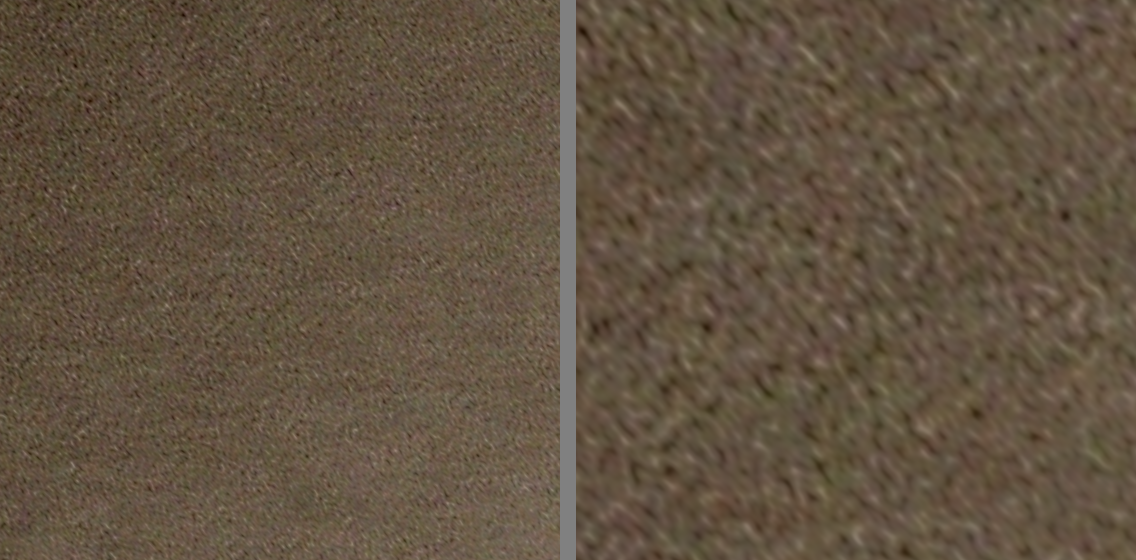
Left, the full canvas; right, a detail of the centre.
Reproduce this texture procedurally as a three.js fragment shader.

```glsl
// Draws a dim brown grainy surface with slanted flecks, faint colour blotches and soft bands.
varying vec2 vUv;

const float TAU = 6.2831853;
const vec3 BROWN = vec3(0.383, 0.323, 0.253);
const vec3 GREEN_TINT = vec3(-0.6, 0.6, -0.3);
const vec3 YELLOW_TINT = vec3(0.3, 0.15, -1.0);

float hash(vec2 p) {
  vec3 q = fract(vec3(p.xyx) * 0.1031);
  q += dot(q, q.yzx + 33.33);
  return fract((q.x + q.y) * q.z);
}

// Dot product of a random unit gradient at a lattice corner with the offset.
float cornerSlope(vec2 cell, vec2 offset) {
  float angle = TAU * hash(cell);
  return dot(vec2(cos(angle), sin(angle)), offset);
}

// Signed gradient noise, centred on zero.
float noise(vec2 p, float seed) {
  vec2 cell = floor(p);
  vec2 f = p - cell;
  vec2 w = f * f * f * (f * (f * 6.0 - 15.0) + 10.0);
  cell += seed;
  vec2 e = vec2(1.0, 0.0);
  float low = mix(cornerSlope(cell, f), cornerSlope(cell + e, f - e), w.x);
  float high = mix(cornerSlope(cell + e.yx, f - e.yx), cornerSlope(cell + 1.0, f - 1.0), w.x);
  return mix(low, high, w.y);
}

// Noise stretched along a direction; size gives the cell across and along it.
float fleckNoise(vec2 p, float angle, vec2 size, float seed) {
  vec2 along = vec2(cos(angle), sin(angle));
  vec2 across = vec2(-along.y, along.x);
  return noise(vec2(dot(p, across), dot(p, along)) / size, seed);
}

// Two sizes of flecks falling to the right; strong ones stand out from a calm ground.
float grain(vec2 p) {
  float coarse = fleckNoise(p, -0.95, vec2(0.0072, 0.0135), 203.0);
  float fine = fleckNoise(p, -0.78, vec2(0.0050, 0.0088), 417.0);
  float g = 0.8 * coarse + 0.7 * fine;
  return g * (0.62 + 1.1 * abs(g));
}

// Blotches of tint at three scales.
float blotches(vec2 p, float seed) {
  float broad = noise(p * 13.0, seed);
  float middle = noise(p * 34.0, seed + 37.0);
  float small = noise(p * 80.0, seed + 71.0);
  return 0.4 * broad + 0.6 * middle + 0.6 * small;
}

// Uneven patches of light, slightly wider than high.
float patches(vec2 p) {
  vec2 q = p * vec2(0.8, 1.2);
  return 0.022 * noise(q * 6.0, 131.0) + 0.026 * noise(q * 15.0, 163.0)
    + 0.026 * noise(q * 36.0, 197.0);
}

void main() {
  vec2 p = vUv;

  // Light grows towards the lower right, with uneven patches.
  float light = 0.062 * (p.x - 0.5) + 0.060 * (0.5 - p.y) + patches(p);

  // Thin level bands, clearer in the lower half.
  float bandStrength = mix(0.032, 0.014, smoothstep(0.3, 0.7, p.y));
  light += bandStrength * noise(vec2(p.x * 4.0, p.y * 48.0 - p.x * 2.0), 307.0);

  // Grain is stronger in the dim area and varies from patch to patch.
  float strength = 0.143 + 0.03 * (p.y - p.x) + 0.09 * noise(p * 18.0, 509.0);
  light += strength * grain(p);

  vec3 tint = 0.050 * blotches(p, 601.0) * GREEN_TINT;
  tint += 0.045 * blotches(p, 733.0) * YELLOW_TINT;

  gl_FragColor = vec4(BROWN + light + tint, 1.0);
}
```
